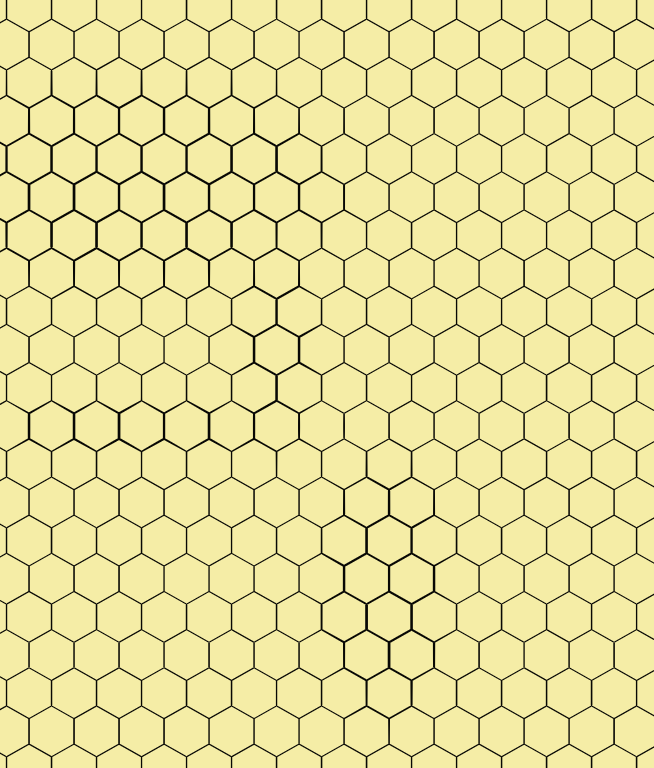
A Shadertoy shader for this pattern:

```glsl
// Lengths are fractions of the canvas height
const vec3 PAPER = vec3(0.96, 0.93, 0.65);
const vec3 INK = vec3(0.03, 0.03, 0.015);
const float PITCH = 0.0586;               // spacing of cells in a row
const float ROW_SQUASH = 0.979;           // row height against a regular hexagon
const vec2 FIRST_CELL = vec2(0.0378, 0.0083);  // from the upper left corner
const float THIN_LINE = 0.0016;
const float HEAVY_GAIN = 0.0011;
const float UPRIGHT_GAIN = 1.2;           // upright edges are a little bolder
const float JITTER = 0.22;                // spread of width between edges
const vec2 LATTICE = vec2(1.0, 1.7320508);

// Heavier areas: centre from the upper left, then radii
const int PATCH_COUNT = 4;
const vec4 PATCHES[PATCH_COUNT] = vec4[](
    vec4(0.18, 0.24, 0.26, 0.14),
    vec4(0.18, 0.555, 0.26, 0.03),
    vec4(0.36, 0.45, 0.05, 0.14),
    vec4(0.50, 0.77, 0.08, 0.17));

float hash(vec2 p) {
    vec3 q = fract(p.xyx * 0.1031);
    q += dot(q, q.yzx + 33.33);
    return fract((q.x + q.y) * q.z);
}

// Centre of the hexagon that contains q, for cells of unit width
vec2 cellCentre(vec2 q) {
    vec2 a = floor(q / LATTICE + 0.5) * LATTICE;
    vec2 b = (floor(q / LATTICE) + 0.5) * LATTICE;
    vec2 da = q - a, db = q - b;
    return dot(da, da) < dot(db, db) ? a : b;
}

// Outward normal of the hexagon side nearest to d
vec2 nearestNormal(vec2 d) {
    vec2 best = vec2(1.0, 0.0);
    for (int i = 0; i < 3; i++) {
        vec2 n = vec2(float(1 - i) * 0.5, 0.8660254);
        if (i == 1) n = vec2(1.0, 0.0);
        if (dot(d, n) < 0.0) n = -n;
        if (dot(d, n) > dot(d, best)) best = n;
    }
    return best;
}

// Strength of the heavier areas, 0 to 1
float heaviness(vec2 p) {
    float heavy = 0.0;
    for (int i = 0; i < PATCH_COUNT; i++) {
        float r = length((p - PATCHES[i].xy) / PATCHES[i].zw);
        heavy = max(heavy, 1.0 - smoothstep(0.6, 1.3, r));
    }
    return heavy;
}

void mainImage(out vec4 fragColor, in vec2 fragCoord) {
    float pixel = 1.0 / iResolution.y;
    vec2 p = vec2(fragCoord.x, iResolution.y - fragCoord.y) * pixel;

    // Honeycomb
    vec2 q = (p - FIRST_CELL) / (PITCH * vec2(1.0, ROW_SQUASH));
    vec2 centre = cellCentre(q);
    vec2 normal = nearestNormal(q - centre);
    float edgeDist = (0.5 - dot(q - centre, normal)) * PITCH;

    // Line width, shared by both cells along an edge
    vec2 edgeId = floor((centre + 0.5 * normal) / (LATTICE * 0.25) + 0.5);
    float width = THIN_LINE + HEAVY_GAIN * heaviness(p);
    width *= 1.0 + JITTER * (hash(edgeId + 50.0) - 0.5);
    if (abs(normal.x) > 0.9) width *= UPRIGHT_GAIN;

    float line = clamp((0.5 * width - edgeDist) / pixel + 0.5, 0.0, 1.0);
    fragColor = vec4(mix(PAPER, INK, line), 1.0);
}
```
